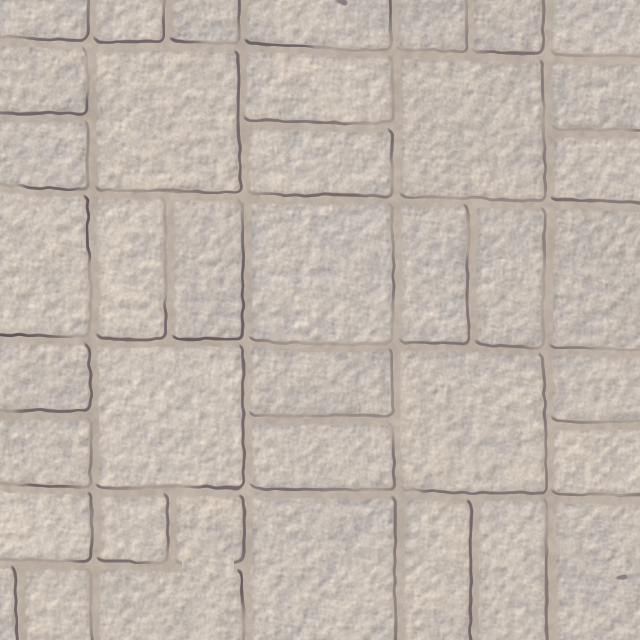
Reproduce this texture procedurally as a WebGL 2 fragment shader.

```glsl
#version 300 es
precision highp float;
// Worn granite paving: a slightly skewed grid of square blocks in which every
// second cell is halved, upright in odd columns and level in even ones.
// Each stone is a rounded box with pale grout and a broken shadow line.

#define PITCH vec2(0.237, 0.233)
#define ORIGIN vec2(0.139, 0.061)
#define GROUT 0.012
#define LINE 0.0055
#define CORNER 0.008
#define GRAIN 75.0
#define RELIEF 0.20
#define CHIP_CHANCE 0.25
#define GREY_STONE vec3(0.715, 0.690, 0.675)
#define PEACH_STONE vec3(0.845, 0.795, 0.740)
#define GROUT_COLOR vec3(0.735, 0.688, 0.645)
#define SHADOW_COLOR vec3(0.330, 0.290, 0.315)

uniform vec2 u_resolution;
out vec4 fragColor;

float hash(vec2 p) {
    return fract(sin(dot(p, vec2(127.1, 311.7))) * 43758.5453);
}

float noise(vec2 p) {
    vec2 i = floor(p), f = fract(p);
    f = f * f * (3.0 - 2.0 * f);
    return mix(mix(hash(i), hash(i + vec2(1, 0)), f.x),
               mix(hash(i + vec2(0, 1)), hash(i + vec2(1, 1)), f.x), f.y);
}

float fbm(vec2 p) {
    float sum = 0.0, amp = 0.53;
    for (int i = 0; i < 4; i++) {
        sum += amp * noise(p);
        p = mat2(1.6, 1.2, -1.2, 1.6) * p + 7.3;
        amp *= 0.5;
    }
    return sum;
}

float roundedBox(vec2 p, vec2 halfSize, float radius) {
    vec2 e = abs(p) - halfSize + radius;
    return length(max(e, 0.0)) + min(max(e.x, e.y), 0.0) - radius;
}

void main() {
    vec2 uv = gl_FragCoord.xy / u_resolution;
    float aa = 1.0 / min(u_resolution.x, u_resolution.y);
    vec2 p = vec2(uv.x, 1.0 - uv.y);

    // Skew of the courses, plus ragged edges
    vec2 g = p - vec2(0.008 * p.y, p.x * (0.033 - 0.022 * p.y));
    g += 0.006 * (vec2(noise(p * 11.0), noise(p * 11.0 + 40.0)) - 0.5);
    g += 0.0035 * (vec2(noise(p * 65.0), noise(p * 65.0 + 90.0)) - 0.5);

    // Cell, and position inside it
    vec2 cell = floor((g - ORIGIN) / PITCH) + 1.0;
    cell.y = min(cell.y, 4.0);
    vec2 q = g - ORIGIN - (cell - 1.0) * PITCH;
    vec2 middle = PITCH * 0.5;
    bool oddColumn = mod(cell.x, 2.0) > 0.5;
    bool halved = mod(cell.x + cell.y, 2.0) > 0.5;
    bool irregular = cell.y > 3.5 && cell.x < 1.5;
    bool upright = halved && oddColumn;
    bool level = halved && !oddColumn;
    if (irregular) {
        level = true;
        upright = (q.y < middle.y) == oddColumn;
    }

    // Bounds of the single stone
    vec2 lo = vec2(0.0), hi = PITCH;
    if (cell.y > 3.5) hi.y += 0.1;
    if (upright) { if (q.x < middle.x) hi.x = middle.x; else lo.x = middle.x; }
    if (level) { if (q.y < middle.y) hi.y = middle.y; else lo.y = middle.y; }
    vec2 id = cell * 2.0 + step(vec2(0.01), lo);

    vec2 a = lo + GROUT * mix(0.7, 1.0, hash(id + 3.0)), b = hi - LINE;
    float d = roundedBox(q - 0.5 * (a + b), 0.5 * (b - a), CORNER);
    if (irregular && oddColumn && q.x > middle.x + 0.02
        && q.x < PITCH.x - 0.014 && abs(q.y - middle.y) < 0.03) d = -0.03;

    // Mottled grain lit from the upper left
    vec2 s = p * GRAIN;
    float height = fbm(s);
    float slope = height - fbm(s - vec2(0.28, 0.32));
    float patches = fbm(p * 13.0 + 20.0) - 0.5;
    float warmth = 0.52 + 1.15 * (height - 0.5) + 0.45 * patches;
    warmth += 0.24 * (hash(id) - 0.5) + 0.12 * (p.y - p.x);
    vec3 stone = mix(GREY_STONE, PEACH_STONE, clamp(warmth, 0.0, 1.0));
    stone += RELIEF * slope + 0.025 * (hash(id + 17.0) - 0.5);
    stone += 0.05 * (noise(p * 290.0) - 0.5);
    stone -= 0.035 * smoothstep(-0.011, 0.0, d);

    // Small dark chips near the middle of some whole blocks
    if (!halved && !irregular && hash(id + 31.0) < CHIP_CHANCE) {
        vec2 offset = 0.08 * (vec2(hash(id + 5.0), hash(id + 9.0)) - 0.5);
        vec2 c = (q - middle - offset) * vec2(0.75, 1.3);
        float chip = length(c) + 0.006 * (noise(p * 130.0) - 0.5);
        stone = mix(stone, SHADOW_COLOR + 0.15, 0.8 * (1.0 - smoothstep(0.005, 0.009, chip)));
    }

    // Grout between stones
    vec3 grout = GROUT_COLOR + 0.10 * (fbm(p * 100.0 + 60.0) - 0.5) + 0.05 * patches;
    vec3 color = mix(stone, grout, smoothstep(-0.0015 - aa, aa, d));

    // Broken shadow along the right and lower edges
    float side = smoothstep(-0.006, 0.0, max(q.x - b.x, q.y - b.y));
    float line = 1.0 - smoothstep(0.2 * LINE, 0.5 * LINE + 0.5 * aa, abs(d - 0.5 * LINE));
    float strength = smoothstep(0.2, 0.65, noise(p * 14.0 + id * 3.7));
    strength *= mix(1.0, 0.6, p.x) * mix(0.65, 1.0, hash(id + 23.0));
    color = mix(color, SHADOW_COLOR, line * side * (0.15 + 0.8 * strength));

    fragColor = vec4(clamp(color, 0.0, 1.0), 1.0);
}
```
